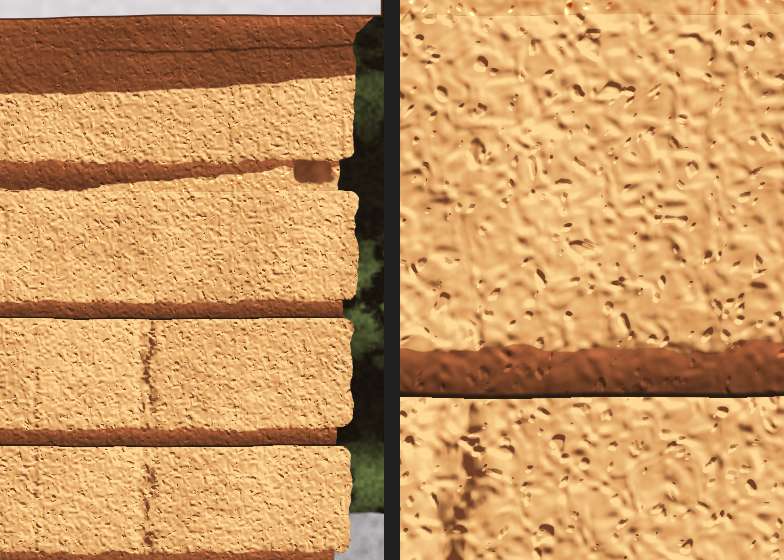
Left, the full canvas; right, a detail of the centre.
Give the GLSL for this texture, as a WebGL 2 fragment shader.

```glsl
#version 300 es
precision highp float;
uniform vec2 u_resolution;
out vec4 outColor;

#define PITCH 0.228      // height of one course with its gap
#define BASE -0.025      // foot of the lowest course
#define GAP 0.030        // height of a recessed joint
#define EDGE 0.627       // right end of the wall
#define RECESS 0.028     // depth of the joints at the corner
#define SLAB 0.974       // underside of the coping
#define JOINT_STEP 0.2   // spacing of the upright joints
#define PIT_SCALE 42.0
#define RELIEF 5.6       // contrast of the rough surface

const vec3 TAN = vec3(0.86, 0.61, 0.36);
const vec3 CREAM = vec3(0.98, 0.82, 0.56);
const vec3 BROWN = vec3(0.52, 0.29, 0.17);
const vec3 SOOT = vec3(0.13, 0.10, 0.07);
const vec3 STONE = vec3(0.86, 0.84, 0.85);
const vec3 LEAF = vec3(0.37, 0.42, 0.23);

float hash(vec2 p) { return fract(sin(dot(p, vec2(127.1, 311.7))) * 43758.5453); }

float noise(vec2 p) {
  vec2 c = floor(p), f = fract(p);
  f = f * f * (3.0 - 2.0 * f);
  return mix(mix(hash(c), hash(c + vec2(1, 0)), f.x),
             mix(hash(c + vec2(0, 1)), hash(c + vec2(1, 1)), f.x), f.y);
}

float fbm(vec2 p) {
  float sum = 0.0, amp = 0.5;
  for (int k = 0; k < 4; k++) { sum += amp * noise(p); p = p * 2.03 + 17.3; amp *= 0.5; }
  return sum / 0.9375;
}

// Scattered oblong pits, 0 to 1 deep
float pits(vec2 g) {
  float depth = 0.0;
  for (int y = -1; y <= 1; y++) for (int x = -1; x <= 1; x++) {
    vec2 c = floor(g) + vec2(x, y);
    vec2 d = g - c - vec2(hash(c), hash(c + 5.7));
    float a = 2.4 * hash(c + 9.1) - 1.2;
    d = mat2(cos(a), -sin(a), sin(a), cos(a)) * d;
    float size = mix(0.12, 0.42, pow(hash(c + 3.3), 2.0));
    float r = length(d * vec2(1.0, 1.7)) / size + 0.9 * (noise(g * 6.0) - 0.5);
    depth = max(depth, step(hash(c + 21.0), 0.5) * (1.0 - smoothstep(0.4, 1.0, r)));
  }
  return depth;
}

// Surface height, warped so that no pit is a clean oval
float relief(vec2 p) {
  p += 0.006 * (vec2(noise(p * 75.0), noise(p * 75.0 + 9.0)) - 0.5);
  return 0.5 * fbm(p * 50.0) + 0.32 * noise(p * 180.0) + 0.18 * noise(p * vec2(170.0, 36.0))
       - 0.28 * pits(p * PIT_SCALE) - 0.18 * pits(p * PIT_SCALE * 2.1 + 40.0);
}

float box(vec2 p, vec2 halfSize, float r) {
  vec2 q = abs(p) - halfSize + r;
  return length(max(q, 0.0)) + min(max(q.x, q.y), 0.0) - r;
}

float cover(float d) { return clamp(0.5 - d * u_resolution.y, 0.0, 1.0); }
float bump(float x, float w) { return exp(-x * x / (w * w)); }

// Dim foliage and pale ground behind the corner
vec3 backdrop(vec2 p) {
  float band = bump(p.y - 0.47, 0.11) + 0.6 * bump(p.y - 0.85, 0.09) + bump(p.y - 0.14, 0.06);
  float leaves = smoothstep(0.38, 0.62, fbm(p * 26.0)) * band;
  vec3 col = mix(SOOT * 0.75, LEAF, min(leaves, 1.0)) * (0.8 + 0.4 * noise(p * 150.0));
  vec3 ground = STONE * (0.62 + 0.3 * fbm(p * 60.0));
  return mix(col, ground, 1.0 - smoothstep(0.082, 0.088, p.y + 0.004 * noise(p * 80.0)));
}

void main() {
  vec2 p = gl_FragCoord.xy / u_resolution.y;
  float wave = noise(vec2(p.x * 14.0, 2.0)) - 0.5;

  // Course number and its outline
  float y = p.y + 0.004 * wave;
  float row = clamp(floor((y - BASE) / PITCH), 0.0, 3.0);
  bool topRow = row > 2.5, lower = row < 1.5;
  float foot = BASE + row * PITCH;
  float gap = GAP + (topRow ? 0.022 : 0.0) + (row < 0.5 ? 0.009 : 0.0);
  float low = foot + gap + 0.013 * (fbm(vec2(p.x * 34.0, row * 7.0)) - 0.5);
  float high = topRow ? 1.2 : foot + PITCH;
  float end = EDGE + 0.002 * row + (row == 2.0 ? 0.007 : 0.0);
  end += 0.015 * (fbm(vec2(row, p.y * 36.0)) - 0.5);
  if (topRow) end += clamp(p.y - 0.94, 0.0, 0.03) * 1.2;
  float brick = box(vec2(p.x - end + 1.0, y - 0.5 * (low + high)), vec2(1.0, 0.5 * (high - low)), 0.018);

  // Sunlit rough face
  float slope = relief(p) - relief(p + vec2(0.0012, 0.0026));
  float light = 0.5 + RELIEF * slope + 0.8 * (fbm(p * 9.0) - 0.5);
  light += 0.4 * exp((y - high) / 0.007) - 0.9 * exp((low - y) / 0.004);
  light -= 0.7 * smoothstep(0.03, 0.0, max(end - p.x, 0.0)) * (fbm(p * 60.0) - 0.3);

  // Upright joints, shifted between the lower and upper pairs of courses
  float s = (p.x - (lower ? 0.065 : 0.012)) / JOINT_STEP;
  float k = floor(s + 0.5);
  float off = (s - k) * JOINT_STEP + 0.008 * (fbm(vec2(k, p.y * 45.0)) - 0.5);
  bool wide = lower && k == 1.0;
  float fade = wide ? 1.3 : (lower ? 0.7 * step(k, 0.5) : 0.45);
  light -= fade * bump(off, wide ? 0.014 : 0.004) * smoothstep(0.35, 0.65, fbm(p * vec2(95.0, 50.0)));
  light += 0.3 * fade * bump(off + (wide ? 0.022 : 0.007), 0.005);

  // Small raised chip
  float chip = box(p - vec2(0.504, 0.525), vec2(0.015, 0.013), 0.002);
  light += 0.3 * cover(chip) - 0.9 * bump(chip, 0.002) * step(p.y, 0.53 + 0.3 * (0.5 - p.x));
  vec3 face = mix(TAN, CREAM, clamp(light, 0.0, 1.15));
  face = mix(face, BROWN * 0.85, clamp(-light * 1.1, 0.0, 1.0));

  // Shade cast by the coping, with a dark ledge inside it
  float shadeLine = 0.831 + 0.09 * p.x * p.x + 0.010 * (fbm(p * 30.0) - 0.5);
  vec3 shade = BROWN * (0.96 + 1.3 * slope + 0.3 * (fbm(p * vec2(7.0, 22.0)) - 0.5));
  float ledge = p.y - 0.902 - 0.03 * p.x - 0.016 * (fbm(vec2(p.x * 11.0, 4.0)) - 0.5);
  shade *= 1.0 - 0.4 * bump(ledge, 0.0025) * smoothstep(0.08, 0.25, p.x);
  shade *= 1.0 + 0.18 * smoothstep(0.945, 0.96, p.y);
  face = mix(face, shade, smoothstep(-0.002, 0.002, p.y - shadeLine));

  // Recessed bed joint: bounced light above, black contact line below
  float t = (y - foot) / gap;
  vec3 bed = mix(BROWN * 0.85, BROWN * 1.25, smoothstep(0.2, 1.0, t)) * (0.97 + 1.4 * slope);
  if (topRow) {
    float sun = 0.75 * smoothstep(0.02, 0.55, p.x) + 0.4 * (fbm(p * 30.0) - 0.5);
    bed = mix(bed, mix(TAN, CREAM, 0.4 + RELIEF * slope), smoothstep(-0.03, 0.03, sun - t));
    float hollow = box(p - vec2(0.56, 0.695), vec2(0.034, 0.023), 0.012) + 0.02 * (fbm(p * 50.0) - 0.5);
    bed = mix(bed, BROWN * (0.6 + 0.7 * fbm(p * 40.0)), smoothstep(0.002, -0.003, hollow));
  } else {
    bed = mix(bed, SOOT, 0.9 - 0.9 * smoothstep(0.04, 0.14, t));
  }

  // Layers from back to front
  vec3 col = backdrop(p);
  col = mix(col, bed, cover(p.x - end + RECESS));
  col = mix(col, face, cover(brick));
  float under = SLAB - 0.006 * (1.0 - smoothstep(0.0, 0.35, p.x)) + 0.002 * wave;
  float slab = max(under - p.y, p.x - 0.68);
  col = mix(col, BROWN * 0.6, cover(slab - 0.003));
  col = mix(col, STONE * (0.97 + 0.06 * noise(p * 60.0)), cover(slab));
  outColor = vec4(clamp(col, 0.0, 1.0), 1.0);
}
```
